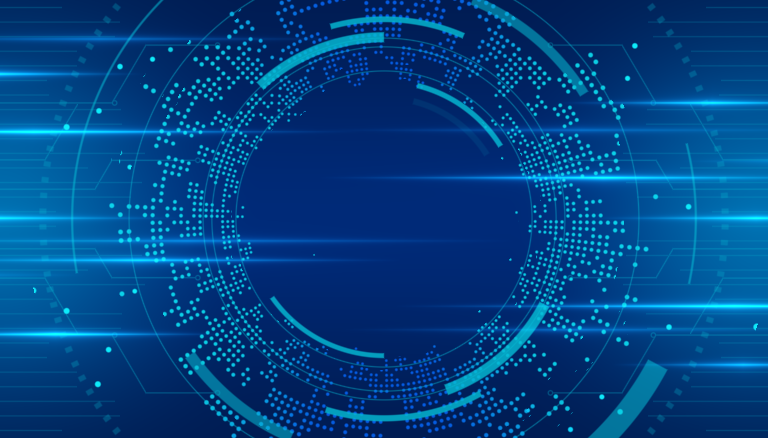
A WebGL 2 fragment shader for this background:

```glsl
#version 300 es
precision highp float;

uniform vec2 u_resolution;
out vec4 outColor;

const float PI = 3.14159265;
const float TAU = 2.0 * PI;

const vec3 NAVY = vec3(0.0, 0.10, 0.30);
const vec3 DEEP_BLUE = vec3(0.0, 0.165, 0.47);
const vec3 SIDE_BLUE = vec3(0.0, 0.43, 0.68);
const vec3 ELECTRIC = vec3(0.02, 0.40, 0.98);
const vec3 TEAL = vec3(0.02, 0.73, 0.83);
const vec3 CYAN = vec3(0.05, 0.92, 0.98);

const float DOT_COLUMNS = 192.0;
const float SPARK_COLUMNS = 78.0;
const float DASH_COUNT = 136.0;
const float DASH_RADIUS = 0.779;
const float LINE_SPACING = 0.0333;
const float HAIRLINE = 0.0012;
const float TRACE_SLOPE = 1.7;

// Thin full rings: radii
const float RINGS[4] = float[](0.338, 0.393, 0.413, 0.582);

// Arcs: radius, width, middle angle, half angle in degrees
const vec4 ARCS[12] = vec4[](
  vec4(0.415, 0.023, 111.5, 21.5), vec4(0.456, 0.013, 86.0, 19.5),
  vec4(0.314, 0.012, 54.0, 22.0), vec4(0.539, 0.022, 50.0, 18.0),
  vec4(0.415, 0.025, -49.0, 21.0), vec4(0.312, 0.011, -117.5, 27.5),
  vec4(0.455, 0.014, -84.0, 23.0), vec4(0.541, 0.026, -129.0, 16.0),
  vec4(0.708, 0.050, -38.0, 10.0), vec4(0.277, 0.014, 54.0, 22.0),
  vec4(0.712, 0.005, 160.0, 30.0), vec4(0.712, 0.005, 1.0, 13.0));

// Light streaks: centre x, centre y, half length, strength
const vec4 LEFT_STREAKS[8] = vec4[](
  vec4(-0.65, 0.411, 0.60, 0.55), vec4(-0.877, 0.331, 0.33, 0.9),
  vec4(-0.80, 0.199, 0.75, 1.0), vec4(-0.877, 0.002, 0.42, 0.9),
  vec4(-0.45, -0.050, 0.75, 0.6), vec4(-0.56, -0.094, 0.60, 0.85),
  vec4(-0.877, -0.128, 0.20, 0.3), vec4(-0.75, -0.263, 0.40, 1.0));
const vec4 RIGHT_STREAKS[8] = vec4[](
  vec4(0.75, 0.265, 0.36, 0.9), vec4(0.45, 0.203, 0.60, 0.5),
  vec4(0.877, 0.132, 0.20, 0.35), vec4(0.50, 0.094, 0.65, 0.95),
  vec4(0.85, 0.002, 0.38, 0.95), vec4(0.80, -0.199, 0.78, 1.0),
  vec4(0.45, -0.253, 0.55, 0.55), vec4(0.82, -0.333, 0.30, 0.8));

// Circuit traces: outer height, rise, bend x, inner end x
const vec4 TRACES[3] = vec4[](
  vec4(0.265, 0.132, 0.621, 0.385), vec4(0.068, 0.066, 0.660, 0.430),
  vec4(0.135, 0.130, 0.774, 0.620));

float hash(vec2 p) {
  return fract(sin(dot(p, vec2(127.1, 311.7))) * 43758.5453);
}

float cover(float distance, float halfWidth) {
  float pixel = 1.0 / u_resolution.y;
  return 1.0 - smoothstep(halfWidth - pixel, halfWidth + pixel, distance);
}

float arc(float r, float angle, vec4 shape) {
  float turn = abs(mod(angle - radians(shape.z) + PI, TAU) - PI);
  float d = max(abs(r - shape.x) - 0.5 * shape.y, (turn - radians(shape.w)) * r);
  return cover(d, 0.0);
}

// Dots on a log-polar grid, whose cells stay square as they grow outward
float polarDots(float r, float angle, float columns, float size, float block, float density) {
  vec2 grid = vec2(angle, log(r)) * columns / TAU;
  vec2 cell = floor(grid);
  float cellSize = r * TAU / columns;
  float present = step(hash(floor(cell / block) + 3.0), sqrt(density)) * step(hash(cell), sqrt(density));
  return present * cover(length(fract(grid) - 0.5) * cellSize, size * cellSize);
}

float circuit(vec2 q) {
  float row = floor(q.y / LINE_SPACING);
  float lineEnd = 0.54 + 0.24 * hash(vec2(row, 5.0));
  float lit = 0.6 * cover(abs(fract(q.y / LINE_SPACING) - 0.5) * LINE_SPACING, HAIRLINE) * step(lineEnd, q.x);
  for (int i = 0; i < 3; i++) {
    vec4 t = TRACES[i];
    float climb = (t.z - q.x) * TRACE_SLOPE;
    float steep = climb > 0.0 && climb < t.y ? length(vec2(1.0, TRACE_SLOPE)) : 1.0;
    float d = abs(q.y - t.x - clamp(climb, 0.0, t.y)) / steep;
    lit = max(lit, cover(d, HAIRLINE) * step(t.w, q.x));
    float node = abs(length(q - vec2(t.w - 0.005, t.x + t.y)) - 0.005);
    lit = max(lit, cover(node, HAIRLINE));
  }
  return lit;
}

vec3 streak(vec2 p, vec4 s) {
  float taper = max(0.0, 1.0 - abs(p.x - s.x) / s.z);
  float dy = abs(p.y - s.y);
  float core = s.w * taper * exp(-dy / (0.002 + 0.005 * taper));
  float halo = s.w * s.w * taper * taper * exp(-dy / 0.02);
  return ELECTRIC * (core + 0.22 * halo) + CYAN * core * core * s.w;
}

void main() {
  vec2 p = (gl_FragCoord.xy - 0.5 * u_resolution) / u_resolution.y;
  float r = max(length(p), 0.001);
  float angle = atan(p.y, p.x);
  float sideways = smoothstep(0.25, 0.8, abs(cos(angle)));

  // Backdrop
  float band = exp(-pow(p.y / 0.36, 2.0));
  vec3 color = mix(NAVY, DEEP_BLUE, band);
  color = mix(color, SIDE_BLUE, band * smoothstep(0.28, 0.88, abs(p.x)));

  // Circuit lines
  color = mix(color, TEAL, 0.38 * circuit(abs(p)));

  // Dot field and outer sparks
  float density = 0.52 * smoothstep(0.295, 0.37, r) * (1.0 - smoothstep(0.50, 0.65, r));
  float dots = polarDots(r, angle, DOT_COLUMNS, 0.27, 3.0, density);
  float fringe = 0.13 * smoothstep(0.54, 0.60, r) * (1.0 - smoothstep(0.72, 0.90, r));
  float sparks = polarDots(r, angle, SPARK_COLUMNS, 0.11, 1.0, fringe);
  vec3 dotColor = mix(ELECTRIC, CYAN, sideways);
  color = mix(color, dotColor, max(0.85 * dots, sparks));

  // Rings, dashes and arcs
  for (int i = 0; i < 4; i++)
    color = mix(color, TEAL, 0.5 * cover(abs(r - RINGS[i]), HAIRLINE));
  float dash = abs(fract(angle / TAU * DASH_COUNT) - 0.5) * r * TAU / DASH_COUNT;
  color = mix(color, TEAL, 0.27 * cover(abs(r - DASH_RADIUS), 0.008) * cover(dash, 0.006));
  for (int i = 0; i < 12; i++) {
    float opacity = ARCS[i].x < 0.3 ? 0.1 : (ARCS[i].x < 0.5 ? 0.82 : 0.55);
    color = mix(color, TEAL, opacity * arc(r, angle, ARCS[i]));
  }

  // Light streaks, screened over everything
  vec3 light = vec3(0.0);
  for (int i = 0; i < 8; i++)
    light += streak(p, LEFT_STREAKS[i]) + streak(p, RIGHT_STREAKS[i]);
  color = 1.0 - (1.0 - color) * (1.0 - min(light, 1.0));

  outColor = vec4(color, 1.0);
}
```
